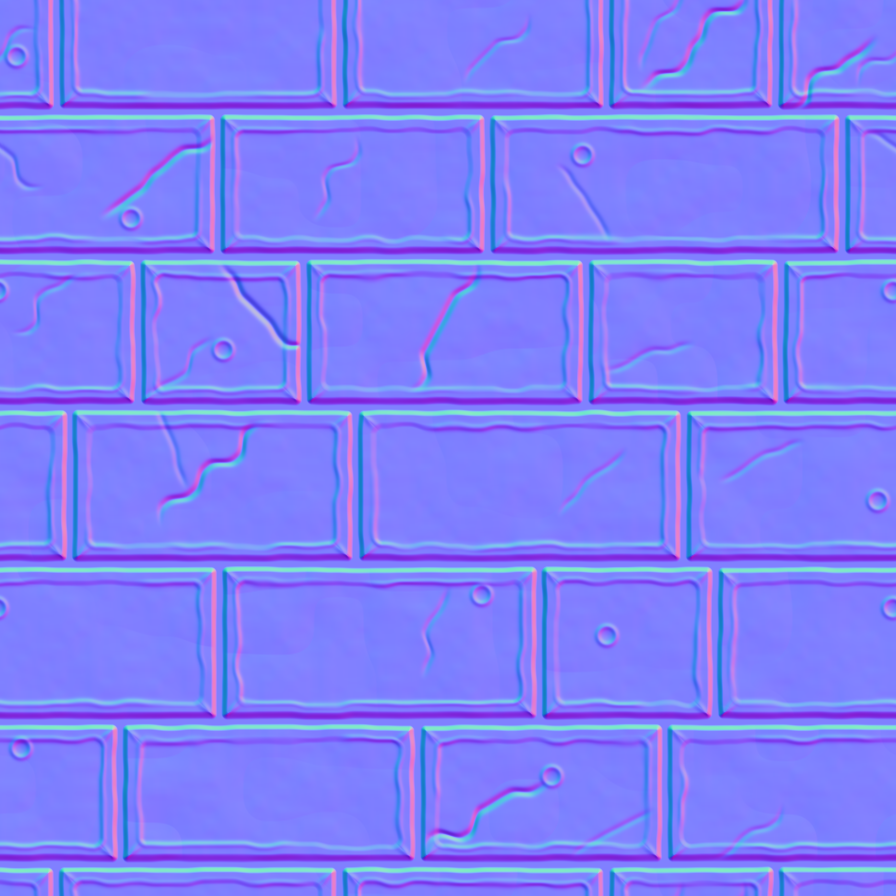
A WebGL 1 fragment shader for this texture map:

```glsl
precision highp float;

uniform vec2 u_resolution;

struct Brick {
  vec2 local;    // position from the brick centre
  vec2 halfSize;
  float seed;
};

float hash(vec2 p) {
  return fract(sin(dot(p, vec2(127.1, 311.7))) * 43758.5453);
}

float noise(vec2 p) {
  vec2 i = floor(p), f = fract(p);
  f = f * f * f * (f * (f * 6.0 - 15.0) + 10.0);
  return mix(mix(hash(i), hash(i + vec2(1.0, 0.0)), f.x),
             mix(hash(i + vec2(0.0, 1.0)), hash(i + 1.0), f.x), f.y);
}

float bump(float x, float width) {
  return exp(-x * x / (width * width));
}

// Depth inside a rectangle, given the distances to its two nearest sides
float insetDepth(vec2 side, float radius) {
  return radius - length(max(radius - side, 0.0)) + max(min(side.x, side.y) - radius, 0.0);
}

// Left and right joint around x; a fourth joint of first + 1 means three bricks
vec2 brickSpan(vec4 joints, float x) {
  if (x < joints.y) return joints.xy;
  if (x < joints.z) return joints.yz;
  if (x < joints.w) return joints.zw;
  return vec2(joints.w, joints.x + 1.0);
}

// Six courses of uneven height, wrapping on both axes
Brick findBrick(vec2 uv) {
  vec2 p = fract(uv);
  if (p.y < 0.035) p.y += 1.0;
  vec2 course = vec2(0.875, 1.035);
  vec4 joints = vec4(0.063, 0.379, 0.677, 0.866);
  if (p.y < 0.194) { course = vec2(0.035, 0.194); joints = vec4(0.134, 0.466, 0.742, 1.134); }
  else if (p.y < 0.370) { course = vec2(0.194, 0.370); joints = vec4(0.245, 0.602, 0.798, 1.245); }
  else if (p.y < 0.545) { course = vec2(0.370, 0.545); joints = vec4(0.078, 0.397, 0.763, 1.078); }
  else if (p.y < 0.713) { course = vec2(0.545, 0.713); joints = vec4(0.154, 0.339, 0.654, 0.871); }
  else if (p.y < 0.875) { course = vec2(0.713, 0.875); joints = vec4(0.243, 0.544, 0.940, 1.243); }
  if (p.x < joints.x) p.x += 1.0;
  vec2 span = brickSpan(joints, p.x);
  vec2 lo = vec2(span.x, course.x), hi = vec2(span.y, course.y);
  return Brick(p - 0.5 * (lo + hi), 0.5 * (hi - lo), hash(lo * 13.0) * 20.0);
}

// Jagged slanted line that fades out at both ends
float crack(Brick b, float seed, float reach, float width) {
  vec2 centre = (vec2(hash(vec2(seed, 1.0)), hash(vec2(seed, 2.0))) - 0.5) * b.halfSize * 1.2;
  float angle = mix(0.4, 1.2, hash(vec2(seed, 3.0)));
  if (hash(vec2(seed, 4.0)) > 0.7) angle = -angle;
  vec2 axis = vec2(cos(angle), sin(angle)), d = b.local - centre;
  float along = dot(d, axis);
  float across = dot(d, vec2(-axis.y, axis.x));
  across += (noise(vec2(along * 32.0 + 50.0, seed * 9.0)) - 0.5) * 0.026;
  return bump(across, width) * (1.0 - smoothstep(0.6 * reach, reach, abs(along)));
}

// Small round dent with a raised rim
float pit(Brick b, float seed) {
  vec2 centre = (vec2(hash(vec2(seed, 5.0)), hash(vec2(seed, 6.0))) - 0.5) * b.halfSize * 1.3;
  float r = length(b.local - centre);
  return bump(r - 0.010, 0.003) - 0.7 * bump(r, 0.007);
}

float faceGrain(vec2 p) {
  float broad = noise(p * 24.0) * 0.0011;
  float fine = noise(p * 75.0) * 0.0003;
  float creases = abs(noise(p * 15.0 + 40.0) - 0.5) * 0.0022;
  return broad + fine + creases;
}

float wallHeight(vec2 uv) {
  Brick b = findBrick(uv);
  vec2 grainPos = b.local + b.seed + 3.0;
  vec2 side = b.halfSize - abs(b.local);
  float wobble = noise(grainPos * 38.0) - 0.5;

  // Outer edge, softer along the bottom
  float lower = step(b.local.y, 0.0) * smoothstep(-0.004, 0.004, side.x - side.y);
  float outer = insetDepth(side, 0.009) + wobble * 0.002;
  float body = smoothstep(0.003, mix(0.009, 0.012, lower), outer);

  // Inner ridge falling to the face, with mitred corners
  float inner = insetDepth(side, 0.030) + wobble * 0.006;
  float worn = smoothstep(0.2, 0.65, noise(grainPos * 17.0 + 9.0));
  float relief = 0.0052 - 0.0018 * smoothstep(0.017, 0.024, inner);
  relief += 0.0017 * worn * bump(inner - 0.0205, 0.0032);
  relief += 0.0014 * bump(side.x - side.y, 0.005) * bump(outer - 0.014, 0.006);

  // Wear chosen per brick
  float deep = step(0.55, hash(vec2(b.seed, 7.0)));
  float faint = step(0.2, hash(vec2(b.seed, 8.0)));
  float dented = step(0.62, hash(vec2(b.seed, 9.0)));
  relief -= 0.0042 * deep * crack(b, b.seed, 0.085, 0.0042);
  relief -= 0.0016 * faint * crack(b, b.seed + 4.3, 0.055, 0.0036);
  relief += 0.0017 * dented * pit(b, b.seed);
  return body * (relief + faceGrain(grainPos));
}

void main() {
  vec2 uv = gl_FragCoord.xy / u_resolution;
  vec2 e = vec2(0.0011, 0.0);
  vec2 slope = vec2(wallHeight(uv + e.xy) - wallHeight(uv - e.xy),
                    wallHeight(uv + e.yx) - wallHeight(uv - e.yx)) / (2.0 * e.x);
  vec3 normal = normalize(vec3(-slope, 1.0));
  gl_FragColor = vec4(normal * 0.5 + 0.5, 1.0);
}
```
